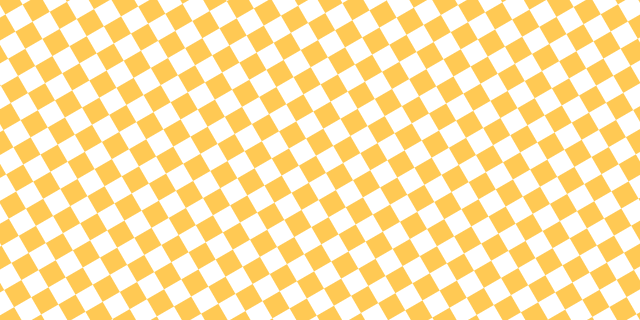
This pattern is drawn by a WebGL 1 fragment shader. Its source:

```glsl
precision highp float;
// Draws a flat checkerboard of amber and white squares, tilted by 30 degrees.

uniform vec2 u_resolution;

// Lengths are in canvas heights, measured from the canvas centre.
const float CELL_SIZE = 0.06198;
const float TILT = 0.523599;
const vec2 CORNER = vec2(-0.2664, 0.0813);
const float EDGE_PIXELS = 1.0;
const vec3 AMBER = vec3(1.0, 0.79, 0.33);
const vec3 WHITE = vec3(1.0);

// Turns the plane so that the tilted grid lines follow the axes.
vec2 toGrid(vec2 p, float angle) {
  float c = cos(angle);
  float s = sin(angle);
  return vec2(c * p.x + s * p.y, c * p.y - s * p.x);
}

// Signed distance to the nearest grid line, positive in even cells.
vec2 stripeDistance(vec2 cell) {
  return 0.5 - abs(mod(cell - 0.5, 2.0) - 1.0);
}

// Smoothed checker: 1 where both stripes agree, 0 where they differ.
float checker(vec2 cell, float edgeWidth) {
  vec2 stripes = clamp(2.0 * stripeDistance(cell) / edgeWidth, -1.0, 1.0);
  return 0.5 + 0.5 * stripes.x * stripes.y;
}

void main() {
  vec2 p = (gl_FragCoord.xy - 0.5 * u_resolution) / u_resolution.y;
  vec2 cell = toGrid(p - CORNER, TILT) / CELL_SIZE;
  float edgeWidth = EDGE_PIXELS / (u_resolution.y * CELL_SIZE);
  gl_FragColor = vec4(mix(WHITE, AMBER, checker(cell, edgeWidth)), 1.0);
}
```
